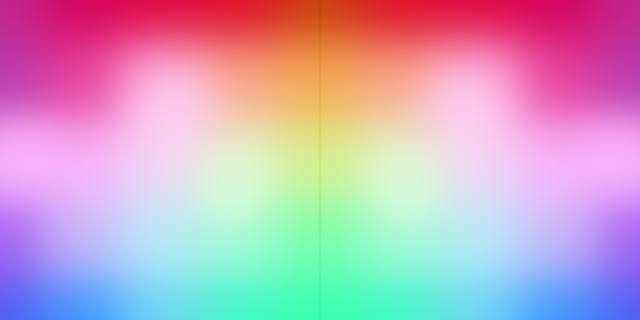
A WebGL 1 fragment shader for this background:

```glsl
precision highp float;
// Mirrored rainbow mesh gradient with soft pastel glows and a faint centre seam.

uniform vec2 u_resolution;

// Bell-shaped weight of a stop at distance d
float bell(float d) {
    return exp(-d * d / 0.0256);
}

// Smooth blend of five evenly spaced colour stops over t = 0..1
vec3 ramp(float t, vec3 a, vec3 b, vec3 c, vec3 d, vec3 e) {
    float wa = bell(t), wb = bell(t - 0.25), wc = bell(t - 0.5);
    float wd = bell(t - 0.75), we = bell(t - 1.0);
    return (a * wa + b * wb + c * wc + d * wd + e * we) / (wa + wb + wc + wd + we);
}

// Soft elliptical glow
float glow(vec2 p, vec2 centre, vec2 radius) {
    vec2 d = (p - centre) / radius;
    return exp(-dot(d, d));
}

void main() {
    vec2 uv = gl_FragCoord.xy / u_resolution;
    // x runs from the centre line (0) to either side (1)
    vec2 p = vec2(abs(uv.x - 0.5) * 2.0, uv.y);

    // Vertical gradients, bottom to top
    vec3 centre = ramp(p.y, vec3(0.20, 1.00, 0.69), vec3(0.47, 1.00, 0.67),
        vec3(0.85, 0.95, 0.54), vec3(0.97, 0.67, 0.32), vec3(0.78, 0.24, 0.03));
    vec3 inner = ramp(p.y, vec3(0.23, 0.97, 0.77), vec3(0.64, 0.98, 0.85),
        vec3(0.90, 0.96, 0.80), vec3(0.98, 0.66, 0.54), vec3(0.87, 0.03, 0.15));
    vec3 middle = ramp(p.y, vec3(0.42, 0.83, 0.96), vec3(0.73, 0.92, 0.98),
        vec3(0.96, 0.84, 0.97), vec3(1.00, 0.68, 0.88), vec3(0.87, 0.00, 0.22));
    vec3 outer = ramp(p.y, vec3(0.21, 0.58, 1.00), vec3(0.80, 0.72, 0.98),
        vec3(0.98, 0.71, 0.98), vec3(0.91, 0.25, 0.60), vec3(0.83, 0.00, 0.36));
    vec3 side = ramp(p.y, vec3(0.30, 0.36, 0.94), vec3(0.64, 0.36, 0.94),
        vec3(0.99, 0.71, 1.00), vec3(0.71, 0.22, 0.69), vec3(0.75, 0.16, 0.56));
    vec3 color = ramp(p.x, centre, inner, middle, outer, side);

    // Pastel glows: pink-white, lilac and mint
    color = mix(color, vec3(1.00, 0.85, 0.99), 0.55 * glow(p, vec2(0.45, 0.66), vec2(0.14, 0.13)));
    color = mix(color, vec3(0.99, 0.72, 1.00), 0.50 * glow(p, vec2(0.92, 0.51), vec2(0.13, 0.11)));
    color = mix(color, vec3(0.87, 1.00, 0.87), 0.50 * glow(p, vec2(0.27, 0.41), vec2(0.11, 0.12)));

    // Thin seam on the mirror line
    color *= 1.0 - 0.06 * glow(p, vec2(0.0, 0.5), vec2(0.003, 1.0));

    gl_FragColor = vec4(clamp(color, 0.0, 1.0), 1.0);
}
```
